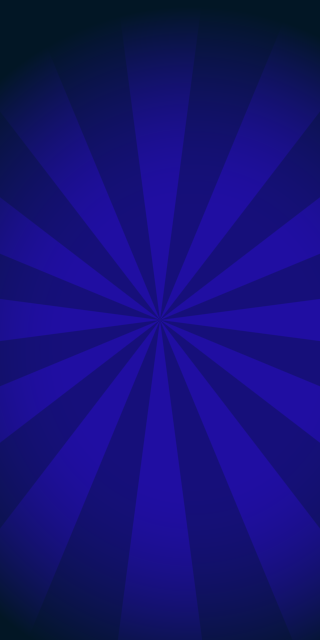
Write a Shadertoy shader that draws this background.

```glsl
// A sunburst of twelve blue rays around the canvas centre, sinking into
// dark teal at the corners. Rays come from folding the polar angle into
// equal sectors; the shade is an off-centre elliptical falloff.

const float TAU = 6.2831853;
const float RAY_COUNT = 12.0;

const vec3 RAY_COLOR = vec3(0.125, 0.055, 0.635);
const vec3 GAP_COLOR = vec3(0.085, 0.060, 0.477);
const vec3 SHADE_COLOR = vec3(0.008, 0.088, 0.145);

// Coverage of equal rays and gaps, with one ray along the x axis.
float rayMask(vec2 p, float count, float pixel) {
    float sector = TAU / count;
    float angle = atan(p.y, p.x + 1e-6);
    float offAxis = abs(mod(angle + 0.5 * sector, sector) - 0.5 * sector);
    float edgeDistance = (0.25 * sector - offAxis) * length(p);
    return smoothstep(-pixel, pixel, edgeDistance);
}

// Zero inside the lit core, rising to one at the rim of the ellipse.
float ellipseShade(vec2 uv, vec2 center, vec2 radii, float core) {
    float radius = length((uv - center) / radii);
    float fade = clamp((radius - core) / (1.0 - core), 0.0, 1.0);
    return pow(fade, 1.9);
}

void mainImage(out vec4 fragColor, in vec2 fragCoord) {
    vec2 uv = fragCoord / iResolution.xy;
    vec2 p = (fragCoord - 0.5 * iResolution.xy) / iResolution.y;
    float pixel = 0.75 / iResolution.y;

    // Sunburst
    vec3 color = mix(GAP_COLOR, RAY_COLOR, rayMask(p, RAY_COUNT, pixel));

    // Corner shade, heaviest at the upper left
    float shade = ellipseShade(uv, vec2(0.60, 0.457), vec2(0.97, 0.533), 0.40);
    color = mix(color, SHADE_COLOR, shade);

    fragColor = vec4(color, 1.0);
}
```
